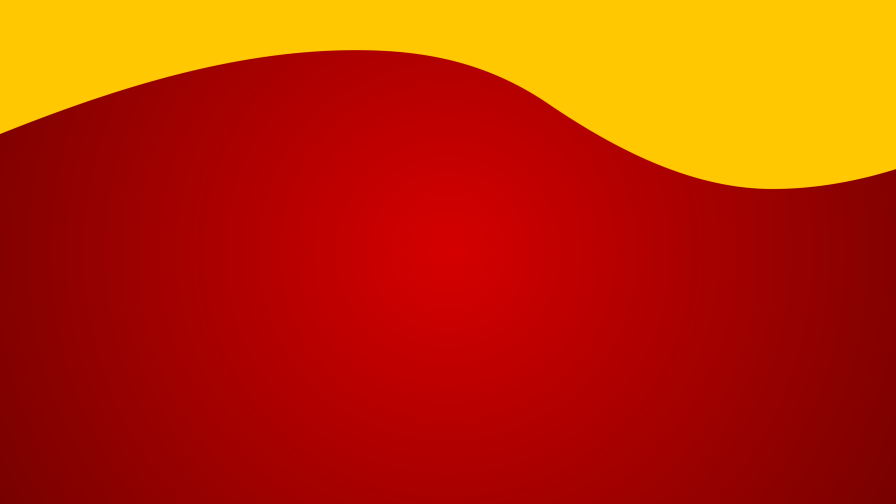
This background is drawn by a WebGL 2 fragment shader. Its source:

```glsl
#version 300 es
precision highp float;
// A red radial glow that darkens toward the corners, under a flat golden
// band. The band's lower edge is a smooth wave made of cubic Hermite spans
// joined at knots that each hold a position, a height and a slope.

uniform vec2 u_resolution;
out vec4 fragColor;

const vec3 GOLD = vec3(1.0, 0.784, 0.0);
const vec3 RED_CENTER = vec3(0.835, 0.0, 0.0);
const vec3 RED_CORNER = vec3(0.468, 0.004, 0.0);

// Wave knots: x, height, slope, in fractions of the canvas.
const int KNOT_COUNT = 5;
const vec3 KNOTS[KNOT_COUNT] = vec3[KNOT_COUNT](
    vec3(0.0, 0.734, 0.711),
    vec3(0.397, 0.9005, 0.0),
    vec3(0.612, 0.794, -1.209),
    vec3(0.862, 0.625, 0.0),
    vec3(1.0, 0.6644, 0.551));

// Height (x) and slope (y) of the cubic span between knots a and b.
vec2 hermiteSpan(vec3 a, vec3 b, float x) {
    float span = b.x - a.x;
    float t = (x - a.x) / span;
    float rise = b.y - a.y;
    float c1 = a.z * span;
    float c2 = 3.0 * rise - (2.0 * a.z + b.z) * span;
    float c3 = (a.z + b.z) * span - 2.0 * rise;
    float height = a.y + t * (c1 + t * (c2 + t * c3));
    float slope = (c1 + t * (2.0 * c2 + t * 3.0 * c3)) / span;
    return vec2(height, slope);
}

// Picks the span that holds x.
vec2 waveAt(float x) {
    vec2 wave = vec2(0.0);
    for (int i = 0; i < KNOT_COUNT - 1; i++) {
        if (x >= KNOTS[i].x) wave = hermiteSpan(KNOTS[i], KNOTS[i + 1], x);
    }
    return wave;
}

// Linear radial blend that reaches the corner colour at the half diagonal.
vec3 radialGlow(vec2 p, float aspect, vec3 inner, vec3 outer) {
    vec2 halfSize = 0.5 * vec2(aspect, 1.0);
    return mix(inner, outer, clamp(length(p) / length(halfSize), 0.0, 1.0));
}

void main() {
    vec2 uv = gl_FragCoord.xy / u_resolution;
    float aspect = u_resolution.x / u_resolution.y;
    vec2 p = (uv - 0.5) * vec2(aspect, 1.0);

    vec3 color = radialGlow(p, aspect, RED_CENTER, RED_CORNER);

    // Dividing by the slope length approximates true distance to the wave.
    vec2 wave = waveAt(uv.x);
    float edgeDistance = (uv.y - wave.x) / length(vec2(1.0, wave.y / aspect));
    float pixel = 1.0 / u_resolution.y;
    float band = smoothstep(-0.7 * pixel, 0.7 * pixel, edgeDistance);

    fragColor = vec4(mix(color, GOLD, band), 1.0);
}
```
